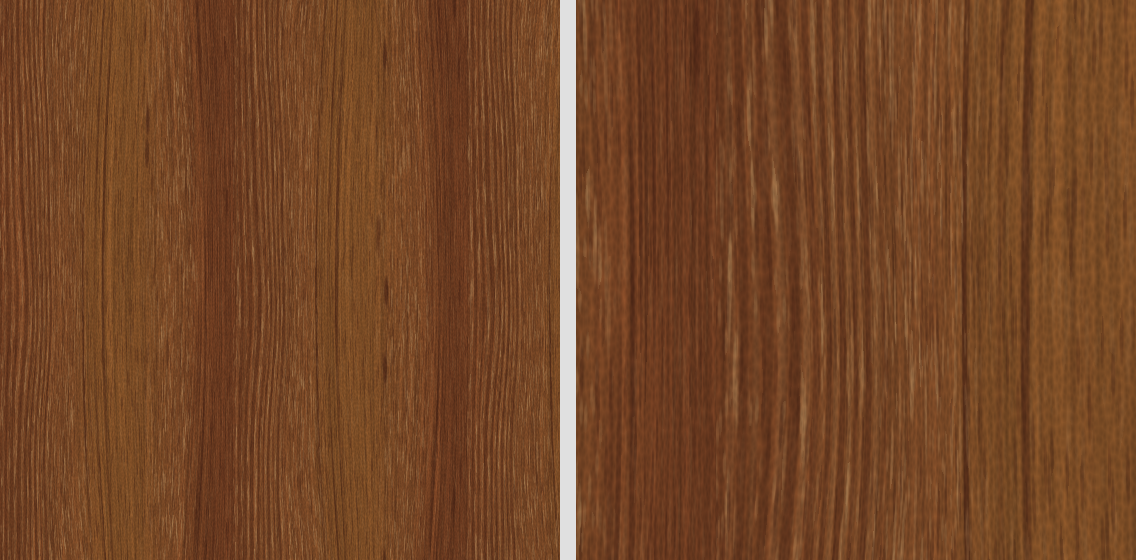
Left, the full canvas; right, a detail of the centre.
Reproduce this texture procedurally as a Shadertoy shader.

```glsl
// Reddish-brown wood veneer: repeated boards with bowed vertical grain, pale fibres and dark pores.

const float PI = 3.14159265;
const float BOARD_WIDTH = 0.4167;

const vec3 DARK_RED  = vec3(0.395, 0.212, 0.115);
const vec3 RED_BROWN = vec3(0.432, 0.242, 0.128);
const vec3 BROWN     = vec3(0.456, 0.270, 0.142);
const vec3 GOLDEN    = vec3(0.474, 0.293, 0.142);
const vec3 PALE      = vec3(0.610, 0.450, 0.290);
const vec3 PORE      = vec3(0.250, 0.115, 0.068);

vec2 hash2(vec2 p) {
    vec3 q = fract(p.xyx * vec3(0.1031, 0.1030, 0.0973));
    q += dot(q, q.yzx + 33.33);
    return fract((q.xx + q.yz) * q.zy);
}

// Cellular noise: x = distance to the nearest seed, y = random value of that seed
vec2 cellular(vec2 p) {
    vec2 cell = floor(p), local = fract(p);
    vec2 nearest = vec2(9.0, 0.0);
    for (int j = -1; j <= 1; j++)
    for (int i = -1; i <= 1; i++) {
        vec2 offset = vec2(i, j);
        vec2 seed = hash2(cell + offset + 57.0);
        float d = length(offset + seed - local);
        if (d < nearest.x) nearest = vec2(d, fract(seed.x * 7.3 + seed.y * 3.1));
    }
    return nearest;
}

// Stretched flecks of the given cell size; share is the part of seeds that show
float flecks(vec2 p, vec2 size, float share) {
    vec2 c = cellular(p / size);
    return smoothstep(0.50, 0.20, c.x) * smoothstep(share + 0.05, share - 0.05, c.y);
}

// Soft window that is 1 between lo and hi
float band(float x, float lo, float hi, float blur) {
    return smoothstep(lo - blur, lo + blur, x) * (1.0 - smoothstep(hi - blur, hi + blur, x));
}

// Bows the grain outwards around the golden heart and ripples the left side
float bendGrain(float u, float y) {
    float bow = sin(PI * y) * sin(2.0 * PI * (u - 0.15));
    bow *= band(u, 0.13, 0.95, 0.08);
    float ripple = sin(7.5 * y - 2.2) + 0.25 * sin(17.0 * y + 5.0 * u);
    return u + 0.045 * bow - 0.020 * ripple * band(u, 0.06, 0.32, 0.09);
}

// Unevenly spaced growth lines from layered sines, 0 to 1
float growthLines(float m, float y, float frequency) {
    float phase = frequency * m + 1.1 * sin(31.0 * m + 1.0) + 0.30 * sin(9.0 * y + 25.0 * m);
    return 0.5 + 0.36 * sin(phase) + 0.14 * sin(0.63 * phase + 1.7);
}

// Broad colour across one board
vec3 boardColour(float m) {
    vec3 c = mix(RED_BROWN, BROWN, smoothstep(0.02, 0.20, m));
    c = mix(c, GOLDEN, smoothstep(0.32, 0.46, m));
    c = mix(c, BROWN, smoothstep(0.58, 0.74, m));
    c = mix(c, RED_BROWN, smoothstep(0.74, 0.83, m));
    return mix(c, DARK_RED, 0.80 * smoothstep(0.81, 0.92, m));
}

void mainImage(out vec4 fragColor, in vec2 fragCoord) {
    vec2 uv = fragCoord / iResolution.y;
    float board = floor(uv.x / BOARD_WIDTH);
    float u = fract(uv.x / BOARD_WIDTH);
    float m = bendGrain(u, uv.y);
    vec2 grain = vec2((board + m) * BOARD_WIDTH, uv.y + 0.35 * board + 1.0);

    // Zones across the board
    float rippled = band(m, 0.01, 0.24, 0.025);
    float heart = band(m, 0.40, 0.65, 0.05);
    float veined = band(m, 0.375, 0.50, 0.02);
    float shade = band(m, 0.80, 1.02, 0.03);
    float darkVeins = band(m, 0.79, 0.90, 0.02);

    // Base colour, softened where one board meets the next
    vec3 colour = boardColour(m);
    colour = mix(mix(DARK_RED, RED_BROWN, 0.4), colour, smoothstep(0.0, 0.03, u));

    // Long continuous tonal streaks
    float longTone = cellular(grain / vec2(0.0070, 0.90)).x - 0.45;
    float fineTone = cellular(grain / vec2(0.0034, 0.50) + 19.0).x - 0.45;
    colour *= 1.0 + 0.14 * longTone + 0.25 * fineTone;

    // Growth lines: strong ripples, thin veins beside the heart, faint elsewhere
    float rings = growthLines(m, uv.y, 235.0);
    float veins = growthLines(m, uv.y, 225.0);
    float veinFade = 0.7 + 0.3 * sin(7.0 * uv.y + 60.0 * m);
    colour = mix(colour, DARK_RED * 0.90, 0.75 * rippled * smoothstep(0.50, 0.80, rings));
    colour = mix(colour, PORE, 0.62 * veined * veinFade * smoothstep(0.64, 0.92, veins));
    colour = mix(colour, PORE, 0.45 * darkVeins * veinFade * smoothstep(0.66, 0.92, veins));

    // Pale fibres, thin and sparse, gathered between the growth lines
    float fibreZone = mix(0.74, 0.22, max(heart, shade));
    float gather = mix(1.0, smoothstep(0.75, 0.30, rings), 0.8 * rippled);
    float fibres = flecks(grain, vec2(0.0030, 0.060), 0.34);
    float hairs = flecks(grain + 3.7, vec2(0.0025, 0.022), 0.34);
    float ringLight = rippled * smoothstep(0.42, 0.14, rings);
    colour = mix(colour, PALE, gather * fibreZone * (0.62 * fibres + 0.46 * hairs));
    colour = mix(colour, PALE, ringLight * (0.20 + 0.24 * fibres));

    // Short pores, long dark streaks and rare knots
    float pores = flecks(grain + 8.3, vec2(0.0026, 0.045), 0.32);
    float streaks = flecks(grain + 5.1, vec2(0.0042, 0.30), 0.36);
    float knots = flecks(grain + 1.9, vec2(0.008, 0.075), 0.10);
    float knotZone = band(m, 0.62, 0.67, 0.015) + band(m, 0.92, 0.97, 0.015);
    colour = mix(colour, PORE, 0.30 * pores);
    colour = mix(colour, PORE, streaks * (0.10 + 0.30 * band(m, 0.80, 0.92, 0.03)));
    colour = mix(colour, PORE, 0.60 * knots * knotZone);

    // Fine surface grit
    float grit = cellular(grain / vec2(0.0022, 0.0060) + 41.0).x - 0.45;
    colour *= 1.03 + 0.20 * grit;

    fragColor = vec4(colour, 1.0);
}
```
